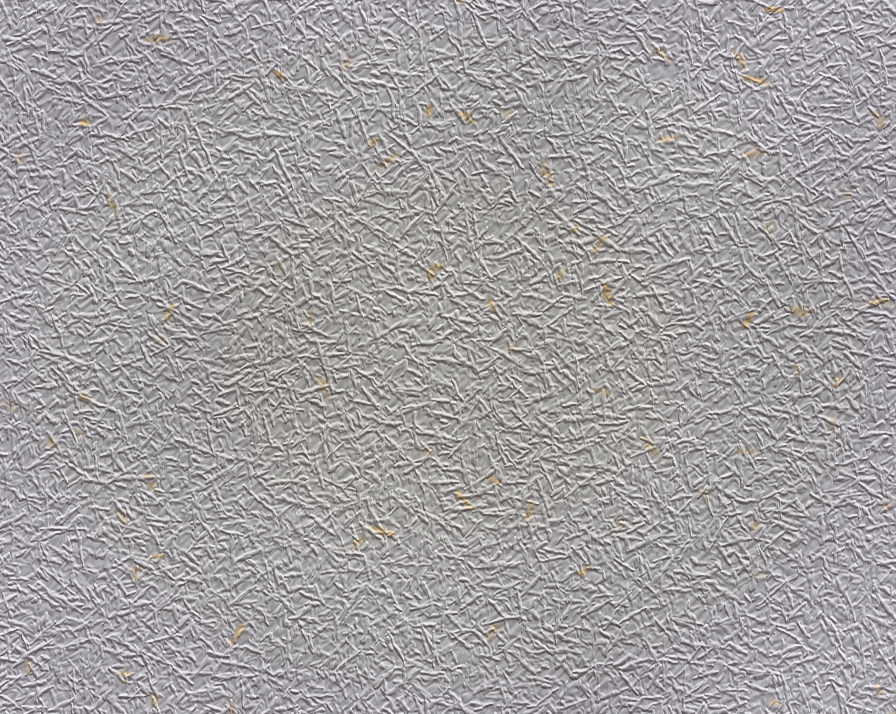
Write a Shadertoy shader that draws this texture.

```glsl
// Embossed fibre wallpaper: short, ragged ridges in loose bundles on pulpy grey paper.
// Layers of jittered cells hold tapered fibres; the relief is lit by a difference
// of heights along the light, then tinted and dotted with ochre flecks.

const int   LAYERS       = 4;
const float FIBRE_CELL   = 0.027;   // cell size, in canvas heights
const float FIBRE_WIDTH  = 0.0039;  // half width of a ridge
const float BUNDLING     = 1.9;     // spread of angles within a bundle
const float GRAIN_SCALE  = 120.0;   // fine pulp between and over the fibres
const float GRAIN_HEIGHT = 0.85;
const float BEND         = 0.0040;  // how far fibres curve
const float FRAY         = 0.0022;  // how ragged their outlines are
const vec2  LIGHT        = vec2(0.24, 0.97);
const float LIGHT_STEP   = 0.0015;
const float MID_TONE     = 0.632;
const float CONTRAST     = 0.33;
const float HARDNESS     = 1.32;
const float FLECK_CELL   = 0.105;
const float FLECK_SHARE  = 0.6;
const vec3  SHADOW_TINT  = vec3(1.06, 0.97, 0.985);
const vec3  LIGHT_TINT   = vec3(1.006, 0.997, 0.997);
const vec3  EDGE_TINT    = vec3(0.995, 0.99, 1.025);
const vec3  CENTRE_TINT  = vec3(1.0, 1.003, 0.98);
const vec3  OCHRE        = vec3(1.06, 0.92, 0.68);

vec3 hash3(vec2 cell) {
    vec3 v = fract(cell.xyx * vec3(0.1031, 0.1030, 0.0973));
    v += dot(v, v.yxz + 33.33);
    return fract((v.xxy + v.yzz) * v.zyx);
}

float gradientDot(vec2 corner, vec2 offset) {
    float angle = 6.2832 * hash3(corner + 71.0).x;
    return dot(vec2(cos(angle), sin(angle)), offset);
}

float gradientNoise(vec2 p) {
    vec2 i = floor(p), f = fract(p);
    vec2 u = f * f * f * (f * (f * 6.0 - 15.0) + 10.0);
    vec2 e = vec2(1.0, 0.0);
    float low  = mix(gradientDot(i, f), gradientDot(i + e, f - e), u.x);
    float high = mix(gradientDot(i + e.yx, f - e.yx), gradientDot(i + 1.0, f - 1.0), u.x);
    return mix(low, high, u.y);
}

vec2 noisePair(vec2 p) {
    return vec2(gradientNoise(p), gradientNoise(p + 40.5));
}

mat2 turn(float angle) {
    float c = cos(angle), s = sin(angle);
    return mat2(c, s, -s, c);
}

// Distance from the origin-centred segment, growing towards its ends
float fibreDistance(vec2 p, float angle, float halfLength) {
    vec2 along = vec2(cos(angle), sin(angle));
    float t = clamp(dot(p, along) / halfLength, -1.0, 1.0);
    return length(p - along * t * halfLength) * (1.0 + 0.7 * t * t);
}

// Highest ridge at p among one layer of scattered fibres
float fibreLayer(vec2 p, float cellSize, float seed) {
    vec2 home = floor(p / cellSize);
    float top = 0.0;
    for (int y = -1; y <= 1; y++)
    for (int x = -1; x <= 1; x++) {
        vec2 cell = home + vec2(x, y);
        vec3 place = hash3(cell + seed);
        vec3 shape = hash3(cell + seed + 191.0);
        float bundle = hash3(floor(cell / 2.0) + seed + 411.0).x;
        float angle = 3.1416 * bundle + BUNDLING * (place.z - 0.5);
        float halfLength = cellSize * mix(0.18, 0.95, shape.x * shape.x);
        float width = FIBRE_WIDTH * mix(0.7, 1.15, shape.y);
        float d = fibreDistance(p - (cell + place.xy) * cellSize, angle, halfLength) / width;
        top = max(top, mix(0.35, 1.05, shape.z) * max(1.0 - d * d, 0.0));
    }
    return top;
}

float relief(vec2 p) {
    float grain = GRAIN_HEIGHT * gradientNoise(p * GRAIN_SCALE + 2.0 * gradientNoise(p * 50.0));
    p += BEND * noisePair(p * 28.0) + FRAY * noisePair(p * 105.0);
    float top = 0.0;
    for (int i = 0; i < LAYERS; i++) {
        float k = float(i);
        float cellSize = FIBRE_CELL * (0.82 + 0.13 * k);
        top = max(top, fibreLayer(turn(0.7 * k) * p + 3.0, cellSize, 37.0 * k + 200.0));
    }
    return top + grain;
}

// Coverage of the sparse, ragged ochre flecks
float flecks(vec2 p) {
    vec2 home = floor(p / FLECK_CELL);
    float ragged = gradientNoise(p * 130.0);
    float cover = 0.0;
    for (int y = -1; y <= 1; y++)
    for (int x = -1; x <= 1; x++) {
        vec2 cell = home + vec2(x, y);
        vec3 place = hash3(cell + 500.0);
        vec3 shape = hash3(cell + 700.0);
        vec2 offset = p - (cell + place.xy) * FLECK_CELL;
        float d = fibreDistance(offset, 3.1416 * place.z, mix(0.004, 0.015, shape.x));
        float spot = 1.0 - smoothstep(0.001, 0.0085, d + 0.011 * ragged);
        cover = max(cover, spot * step(shape.y, FLECK_SHARE) * mix(0.35, 1.0, shape.z));
    }
    return cover;
}

void mainImage(out vec4 fragColor, in vec2 fragCoord) {
    vec2 p = fragCoord / iResolution.y;
    vec2 fromCentre = fragCoord / iResolution.xy - 0.5;
    // Emboss: slopes facing the light brighten, the others darken
    vec2 stepToLight = LIGHT * LIGHT_STEP;
    float slope = relief(p - stepToLight) - relief(p + stepToLight);
    float tone = MID_TONE + CONTRAST * tanh(HARDNESS * slope);
    // Broad, faint unevenness of the lighting
    tone += 0.05 * gradientNoise(p * 3.0) + 0.06 * (dot(fromCentre, fromCentre) - 0.16);
    vec3 colour = tone * mix(SHADOW_TINT, LIGHT_TINT, smoothstep(0.25, 0.6, tone));
    colour *= mix(CENTRE_TINT, EDGE_TINT, smoothstep(0.1, 0.65, length(fromCentre)));
    colour *= mix(vec3(1.0), OCHRE, flecks(p));
    fragColor = vec4(clamp(colour, 0.0, 1.0), 1.0);
}
```
